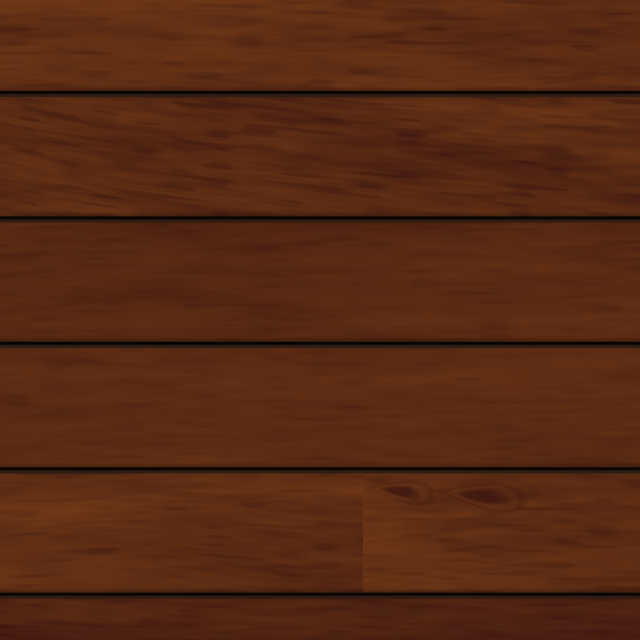
This texture is drawn by a WebGL 1 fragment shader. Its source:

```glsl
precision highp float;
// Horizontal reddish-brown wood planks with streaked grain and dark grooves.
uniform vec2 u_resolution;

const float PITCH = 0.196;         // plank height
const float FIRST_GROOVE = 0.0715; // height of the lowest groove
const float SEAM_X = 0.567;        // butt joint in the knotty plank
const vec3 DARK_WOOD = vec3(0.265, 0.108, 0.060);
const vec3 LIGHT_WOOD = vec3(0.445, 0.225, 0.092);
const vec3 GROOVE = vec3(0.035, 0.018, 0.012);
const vec3 LIP = vec3(0.165, 0.110, 0.080);
const vec3 KNOT = vec3(0.225, 0.080, 0.055);

float hash(vec2 p) {
  vec3 q = fract(p.xyx * vec3(0.1031, 0.1030, 0.0973));
  q += dot(q, q.yzx + 33.33);
  return fract((q.x + q.y) * q.z);
}

float noise(vec2 p) {
  vec2 i = floor(p);
  vec2 f = fract(p);
  f = f * f * (3.0 - 2.0 * f);
  float low = mix(hash(i), hash(i + vec2(1.0, 0.0)), f.x);
  float high = mix(hash(i + vec2(0.0, 1.0)), hash(i + vec2(1.0, 1.0)), f.x);
  return mix(low, high, f.y);
}

float band(float x, float lo, float hi, float soft) {
  return smoothstep(lo - soft, lo + soft, x) * (1.0 - smoothstep(hi - soft, hi + soft, x));
}

// Brightness, streak contrast and slant of each plank, counted upward.
vec3 plankLook(float row) {
  if (row < 0.5) return vec3(0.28, 0.75, 0.02);
  if (row < 1.5) return vec3(0.59, 0.90, 0.02);
  if (row < 2.5) return vec3(0.49, 0.50, 0.01);
  if (row < 3.5) return vec3(0.46, 0.55, -0.01);
  if (row < 4.5) return vec3(0.47, 1.15, 0.17);
  return vec3(0.64, 1.00, 0.01);
}

// Elongated grain, from broad streaks to fine fibres, centred on zero.
float grain(vec2 p) {
  float sum = 0.0;
  float weight = 0.30;
  vec2 scale = vec2(2.2, 24.0);
  for (int i = 0; i < 4; i++) {
    sum += weight * (noise(p * scale + float(i) * 17.3) - 0.5);
    scale *= vec2(2.3, 2.05);
    weight *= 0.88;
  }
  return sum;
}

// Short dark pores lying along the fibres.
float pores(vec2 p) {
  return smoothstep(0.60, 0.92, noise(p * vec2(17.0, 135.0) + 61.0));
}

// Almond knot, pointed on the left: 0 at its heart, 1 on its rim.
float knotDistance(vec2 p, vec2 center, vec2 radius) {
  vec2 q = (p - center) / radius;
  q.y += 0.25 * q.x;
  q.y /= 0.65 + 0.35 * clamp(q.x, -1.0, 1.0);
  return length(q);
}

void main() {
  vec2 uv = gl_FragCoord.xy / u_resolution;
  float pixel = 1.0 / u_resolution.y;

  // Plank number and signed height above the nearest groove
  float level = (uv.y - FIRST_GROOVE) / PITCH;
  float row = floor(level) + 1.0;
  float edge = (fract(level + 0.5) - 0.5) * PITCH;
  vec3 look = plankLook(row);
  float knotty = 1.0 - step(0.5, abs(row - 1.0));
  float pastSeam = knotty * smoothstep(SEAM_X - pixel, SEAM_X + pixel, uv.x);

  // Bent fibres, shifted from plank to plank and across the seam
  vec2 fibre = uv;
  fibre.y += look.z * uv.x * (1.0 - 0.35 * uv.x);
  fibre.y += 0.016 * (noise(uv * vec2(3.5, 7.0) + row * 9.1) - 0.5);
  fibre += vec2(row * 5.37, row * 1.71) + step(0.5, pastSeam) * vec2(3.1, 0.43);

  // Wood tone
  float tone = look.x + look.y * grain(fibre);
  tone += 0.16 * (noise(uv * vec2(2.5, 9.0) + row * 4.7) - 0.5);
  tone -= 0.22 * look.y * pores(fibre);
  tone += 0.05 * pastSeam;
  vec3 color = mix(DARK_WOOD, LIGHT_WOOD, clamp(tone, -0.1, 1.1));

  // Two knots beside the seam, with faint rings around them
  float knot = min(knotDistance(uv, vec2(0.628, 0.232), vec2(0.034, 0.016)),
                   knotDistance(uv, vec2(0.752, 0.225), vec2(0.046, 0.020)));
  knot += 0.25 * (noise(uv * vec2(40.0, 110.0)) - 0.5);
  float rings = (0.5 + 0.5 * cos(knot * 9.0)) * (1.0 - smoothstep(1.0, 2.6, knot));
  float stain = max(0.75 * (1.0 - smoothstep(0.45, 1.1, knot)), 0.30 * rings);
  color = mix(color, KNOT, stain * pastSeam);

  // Shaded plank edges, grey lip and black groove
  color *= 1.0 - 0.22 * (1.0 - smoothstep(0.002, 0.012, abs(edge)));
  float soft = max(0.0012, 0.75 * pixel);
  color = mix(color, LIP, 0.95 * band(edge, -0.0068, -0.0015, soft));
  color = mix(color, GROOVE, band(edge, -0.0022, 0.0024, soft));
  gl_FragColor = vec4(color, 1.0);
}
```
